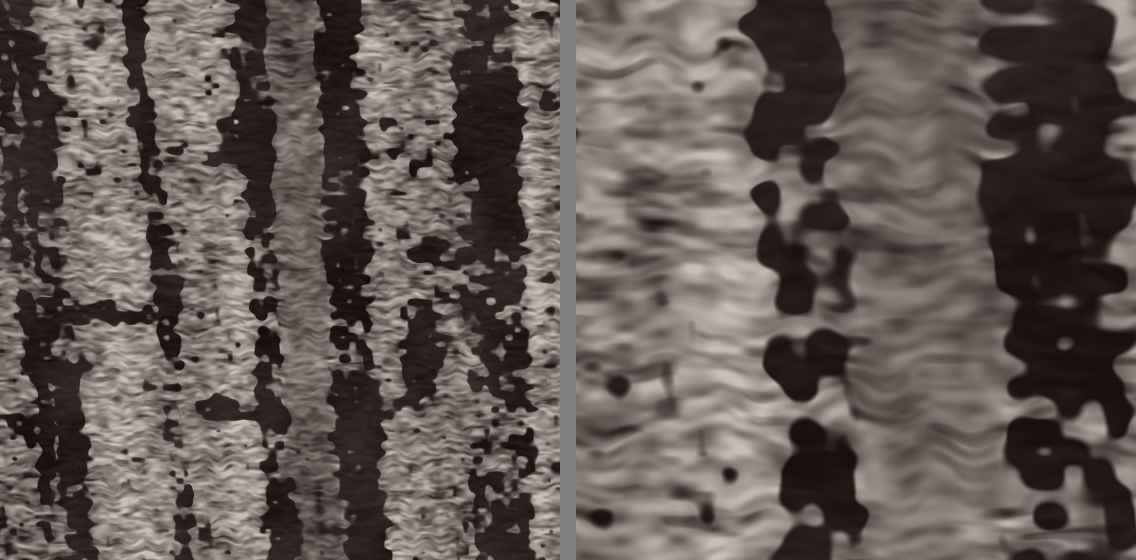
Left, the full canvas; right, a detail of the centre.
This texture is drawn by a Shadertoy shader. Its source:

```glsl
// Weathered bark: pale, leaning vertical plates split by dark ragged furrows.
// Furrows and cross cracks form a cover field, broken into flecks by noise;
// fine wavy horizontal fibres then shade the pale wood.

const vec3 DARK_BARK = vec3(0.08, 0.04, 0.03);
const vec3 PALE_BARK = vec3(0.76, 0.715, 0.69);

// Furrows: centre, half width, depth
const vec3 FURROWS[7] = vec3[7](
    vec3(0.100, 0.012, 0.65), vec3(0.150, 0.026, 0.90),
    vec3(0.330, 0.015, 0.95), vec3(0.510, 0.024, 1.10),
    vec3(0.655, 0.035, 1.10), vec3(0.865, 0.014, 0.70),
    vec3(0.915, 0.039, 1.10));

// Cross cracks: centre, radii
const vec4 CRACKS[10] = vec4[10](
    vec4(0.17, 0.435, 0.12, 0.030), vec4(0.40, 0.270, 0.09, 0.025),
    vec4(0.80, 0.545, 0.08, 0.025), vec4(0.25, 0.800, 0.025, 0.02),
    vec4(0.98, 0.825, 0.025, 0.02), vec4(0.38, 0.730, 0.07, 0.020),
    vec4(0.58, 0.225, 0.07, 0.012), vec4(0.14, 0.360, 0.03, 0.060),
    vec4(0.31, 0.470, 0.03, 0.070), vec4(0.75, 0.360, 0.035, 0.10));

float hash(vec2 p) {
    vec3 q = fract(vec3(p.xyx) * 0.1031);
    q += dot(q, q.yzx + 33.33);
    return fract((q.x + q.y) * q.z);
}

float noise(vec2 p) {
    vec2 cell = floor(p);
    vec2 f = fract(p);
    f = f * f * (3.0 - 2.0 * f);
    float low = mix(hash(cell), hash(cell + vec2(1, 0)), f.x);
    float high = mix(hash(cell + vec2(0, 1)), hash(cell + vec2(1, 1)), f.x);
    return mix(low, high, f.y);
}

// Noise centred on zero, with separate horizontal and vertical frequency
float grain(vec2 p, vec2 frequency, float seed) {
    return noise(p * frequency + seed) - 0.5;
}

float ridge(float x, float centre, float width) {
    float d = (x - centre) / width;
    return exp(-d * d);
}

float furrowDepth(vec2 p) {
    float depth = 0.0;
    for (int i = 0; i < 7; i++) {
        vec3 furrow = FURROWS[i];
        float fade = mix(0.55, 1.2, noise(vec2(float(i) * 7.3, p.y * 5.0)));
        float d = abs(p.x - furrow.x);
        float shape = 1.0 - smoothstep(furrow.y * 0.65, furrow.y * 1.35 + 0.004, d);
        depth = max(depth, shape * min(furrow.z * fade, 1.0));
    }
    return depth;
}

float crackDepth(vec2 p) {
    float depth = 0.0;
    for (int i = 0; i < 10; i++) {
        vec4 crack = CRACKS[i];
        float d = length((p - crack.xy) / crack.zw);
        depth = max(depth, 1.0 - smoothstep(0.5, 1.35, d));
    }
    return depth * 0.95;
}

// Thin wavy horizontal threads, roughly -0.5 to 0.5
float fibres(vec2 p) {
    p.y += 0.012 * grain(p, vec2(42.0, 30.0), 5.0);
    float threads = 0.65 * grain(p, vec2(52.0, 165.0), 11.0)
                  + 0.40 * grain(p, vec2(95.0, 210.0), 37.0);
    float crevice = smoothstep(-0.12, -0.38, grain(p, vec2(38.0, 115.0), 71.0));
    return threads - 0.3 * crevice + 0.04;
}

void mainImage(out vec4 fragColor, in vec2 fragCoord) {
    vec2 uv = fragCoord / iResolution.xy;

    // Lean the plates and let their borders wander
    vec2 p = uv;
    p.x += uv.y * mix(0.11, 0.03, uv.x);
    vec2 ragged = p;
    ragged.x += 0.020 * grain(p, vec2(9.0, 8.0), 3.0)
              + 0.014 * grain(p, vec2(30.0, 60.0), 19.0);
    vec2 torn = uv + 0.03 * vec2(grain(uv, vec2(18.0), 23.0), grain(uv, vec2(22.0), 47.0));

    // Regions: smooth grey plate and rough left margin
    float greyPlate = smoothstep(0.530, 0.540, ragged.x) * smoothstep(0.622, 0.608, ragged.x);
    float margin = smoothstep(0.17, 0.11, ragged.x);

    // Cover of pale bark, broken into flecks
    float depth = max(furrowDepth(ragged), crackDepth(torn) * (1.0 - 0.6 * greyPlate));
    float flecks = 0.95 * grain(p, vec2(66.0, 78.0), 61.0)
                 + 0.60 * grain(p, vec2(27.0, 36.0), 83.0)
                 + 0.50 * grain(p, vec2(10.0, 4.0), 97.0);
    float cover = 0.92 - 0.78 * depth - 0.16 * margin;
    cover += flecks * mix(1.0, 0.65, greyPlate);
    float pale = smoothstep(0.38, 0.62, cover);

    // Tones of the pale plates and the dark hollows
    float thread = fibres(p);
    float sheen = ridge(p.x, 0.245, 0.045) + ridge(p.x, 0.460, 0.035)
                + ridge(p.x, 0.715, 0.040) + ridge(p.x, 0.970, 0.018);
    float paleTone = 0.62 + 0.13 * sheen - 0.13 * greyPlate - 0.10 * margin - 0.12 * depth;
    paleTone += 0.20 * grain(p, vec2(14.0, 9.0), 29.0) + 0.14 * flecks;
    paleTone += thread * mix(0.75, 0.45, greyPlate);
    float darkTone = 0.11 + 0.16 * grain(p, vec2(14.0, 10.0), 53.0) + 0.10 * thread;

    float tone = clamp(mix(max(darkTone, 0.02), paleTone, pale), 0.0, 1.05);
    fragColor = vec4(mix(DARK_BARK, PALE_BARK, tone), 1.0);
}
```
